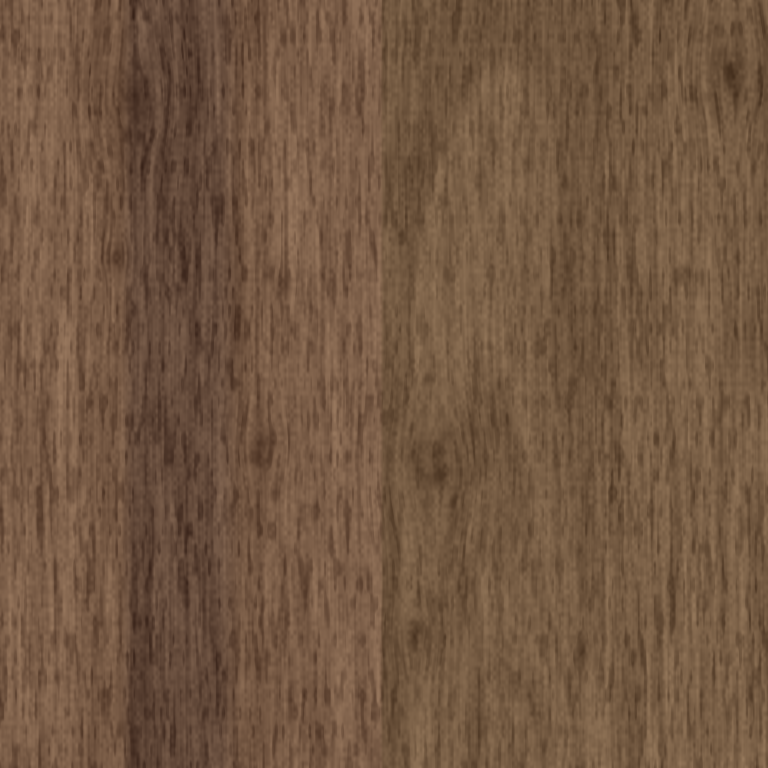
A WebGL 1 fragment shader for this texture:

```glsl
precision highp float;
// Brown oak boards with vertical fibres, arched growth rings and ragged knots.
uniform vec2 u_resolution;

#define BASE_COLOR vec3(0.444, 0.338, 0.250)
#define TONE_RANGE vec3(0.085, 0.077, 0.065)
#define RED_SHIFT vec3(0.004, -0.003, 0.004)
#define GREY_SHIFT vec3(-0.010, -0.002, 0.010)
#define FIBRE_COUNT 185.0
#define FIBRE_CONTRAST 1.9
#define PORE_CONTRAST 1.05
#define SPECKLE_CONTRAST 0.8
#define RING_COUNT 130.0
#define RING_CONTRAST 0.95
#define KNOT_SIZE 0.024
#define KNOT_DARKNESS 1.5

const float MID_SEAM = 0.497;
const float RIGHT_SEAM = 0.788;

float hash(vec2 p) {
  return fract(sin(dot(p, vec2(127.1, 311.7))) * 43758.5453);
}

float noise(vec2 p) {
  vec2 i = floor(p), f = fract(p);
  f = f * f * (3.0 - 2.0 * f);
  return mix(mix(hash(i), hash(i + vec2(1.0, 0.0)), f.x),
             mix(hash(i + vec2(0.0, 1.0)), hash(i + vec2(1.0, 1.0)), f.x), f.y);
}

// Signed noise with two octaves
float grain(vec2 p) {
  return 0.65 * noise(p) + 0.35 * noise(p * 2.1 + 17.3) - 0.5;
}

float edge(float x, float at, float blur) {
  return smoothstep(at - blur, at + blur, x);
}

// Rings of a tapering trunk, cut lengthwise: narrow arches that point upwards
float arches(vec2 p, float centre, float taper, float count) {
  float sway = 0.05 * (noise(vec2(p.y * 3.5, centre * 50.0)) - 0.5);
  float depth = 0.01 + taper * (p.y + 0.35 * noise(vec2(p.y * 4.0, 3.0)));
  float radius = length(vec2(p.x - centre - sway, depth));
  radius += 0.009 * grain(p * vec2(18.0, 7.0)) + 0.003 * grain(p * vec2(60.0, 24.0));
  float wide = noise(vec2(radius * count * 0.7, centre * 9.0));
  float fine = noise(vec2(radius * count * 1.6, centre * 31.0));
  return 0.55 * smoothstep(0.15, 0.85, wide) + 0.45 * fine - 0.5;
}

// Knots: x and y push the fibres aside, z is the darkening
vec3 knots(vec2 uv) {
  vec3 sum = vec3(0.0);
  float ragged = grain(uv * vec2(110.0, 65.0)) + 0.6 * grain(uv * vec2(40.0, 30.0));
  for (int i = -2; i < 6; i++) {
    float k = float(i);
    vec2 centre = fract(vec2(0.565, 0.39) + k * vec2(0.195, 0.758));
    float size = KNOT_SIZE * (0.25 + 0.75 * pow(abs(cos(1.75 * k)), 4.0));
    vec2 q = (uv - centre) * vec2(1.0, 0.7) / size;
    float d = max(length(q) + 2.0 * ragged, 0.0);
    sum.xy -= q * size * 0.5 * exp(-0.16 * dot(q, q));
    sum.z += (0.7 + 1.4 * ragged) * exp(-0.9 * d * d) + 0.25 * exp(-0.13 * dot(q, q));
  }
  return sum;
}

// Broad light and dark strips across the boards
float stripTone(vec2 p) {
  float x = p.x + 0.015 * (noise(vec2(p.y * 2.5, 8.0)) - 0.5);
  float tone = mix(0.35, 0.0, edge(x, 0.103, 0.004));
  tone = mix(tone, -0.75, edge(x, 0.17, 0.014));
  tone = mix(tone, -0.3, edge(x, 0.285, 0.02));
  tone = mix(tone, 0.15, edge(x, 0.35, 0.012));
  tone = mix(tone, 0.4, edge(x, 0.415, 0.01));
  tone = mix(tone, 0.0, edge(p.x, MID_SEAM, 0.003));
  return mix(tone, 0.05, edge(p.x, RIGHT_SEAM, 0.002));
}

void main() {
  vec2 uv = gl_FragCoord.xy / u_resolution;
  vec3 knot = knots(uv);
  vec2 p = uv + knot.xy;
  p.x += 0.008 * (noise(uv * vec2(4.0, 2.5)) - 0.5);

  // Board masks
  float rightHalf = edge(uv.x, MID_SEAM, 0.003);
  float middle = rightHalf * (1.0 - edge(uv.x, RIGHT_SEAM, 0.002));
  float darkStrip = edge(uv.x, 0.165, 0.012) * (1.0 - edge(uv.x, 0.3, 0.02));

  // Broad tone, cloudy patches and long streaks
  float tone = stripTone(uv);
  tone += 0.6 * grain(uv * vec2(4.5, 2.6) + 5.0);
  tone += mix(0.9, 0.3, middle) * grain(vec2(p.x * 52.0, p.y * 1.4));

  // Growth rings
  tone += RING_CONTRAST * middle * arches(p, 0.645, 0.11, RING_COUNT);
  tone += RING_CONTRAST * darkStrip * arches(p, 0.232, 0.07, RING_COUNT * 1.3);

  // Fine fibres, short dark pores and speckle
  float strength = mix(1.0, 0.75, middle);
  tone += FIBRE_CONTRAST * strength * grain(vec2(p.x * FIBRE_COUNT, p.y * 9.0));
  float pore = noise(vec2(p.x * FIBRE_COUNT * 1.25, p.y * 42.0) + 40.0);
  tone -= PORE_CONTRAST * strength * (smoothstep(0.5, 0.9, pore) - 0.25);
  tone += SPECKLE_CONTRAST * (noise(uv * vec2(250.0, 170.0)) - 0.5);

  tone -= KNOT_DARKNESS * knot.z;

  // Redder wood on the left, olive on the right, greyer in the dark strip
  vec3 color = BASE_COLOR + TONE_RANGE * clamp(tone, -2.6, 1.7);
  color += RED_SHIFT * mix(1.0, -0.8, rightHalf) + GREY_SHIFT * darkStrip;
  gl_FragColor = vec4(color, 1.0);
}
```
